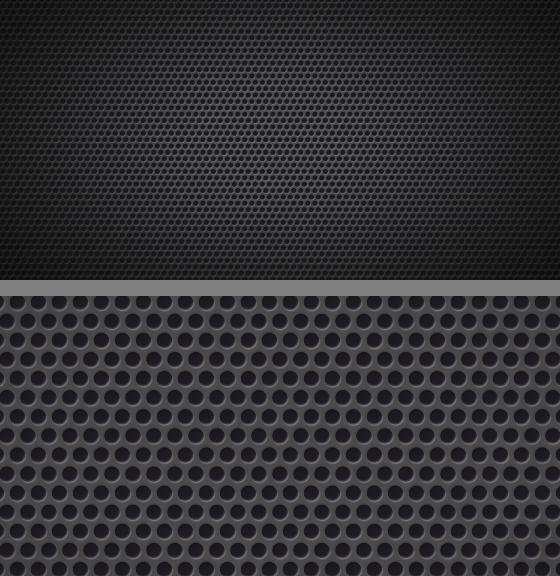
Top: the whole. Bottom: its middle third, enlarged.
Give the GLSL for this texture, as a WebGL 1 fragment shader.

```glsl
precision highp float;
// Dark perforated metal: round holes on a staggered lattice, each with
// a shaded inside and a lit lower rim, under a wide oval glow that fades
// to near black at the left and right edges.

uniform vec2 u_resolution;

#define HOLES_ACROSS 80.0
#define ROWS_DOWN 44.0
#define HOLE_RADIUS 0.365
#define RIM_WIDTH 0.09
#define RIM_GAIN 0.19
#define LIGHT_DIR vec2(0.45, -0.893)
#define GLOW_SCALE vec2(1.8, 1.55)
#define WEAR 0.06

const vec3 PLATE_LIT = vec3(0.295, 0.292, 0.292);
const vec3 PLATE_DARK = vec3(0.092, 0.091, 0.093);
const vec3 HOLE_LIT = vec3(0.114, 0.104, 0.122);
const vec3 HOLE_DARK = vec3(0.052, 0.051, 0.055);

float hash(vec2 p) {
  vec3 q = fract(vec3(p.xyx) * 0.1031);
  q += dot(q, q.yzx + 33.33);
  return fract((q.x + q.y) * q.z);
}

// Centre of the nearest hole: the lattice is two interleaved rectangular grids.
vec2 nearestHole(vec2 p, float rowStep) {
  vec2 cell = vec2(1.0, 2.0 * rowStep);
  vec2 a = floor(p / cell + 0.5) * cell;
  vec2 b = (floor(p / cell) + 0.5) * cell;
  vec2 toA = p - a;
  vec2 toB = p - b;
  return dot(toA, toA) < dot(toB, toB) ? a : b;
}

void main() {
  vec2 uv = gl_FragCoord.xy / u_resolution;
  float pixel = HOLES_ACROSS / u_resolution.x;
  vec2 p = (gl_FragCoord.xy - 0.5 * u_resolution) * pixel;
  float rowStep = u_resolution.y * pixel / ROWS_DOWN;

  // Oval light over the sheet
  float glow = 1.0 - smoothstep(0.15, 1.15, length((uv - 0.5) * GLOW_SCALE));

  // Distance to the hole edge and how far this side faces the lit rim
  vec2 centre = nearestHole(p, rowStep);
  vec2 offset = p - centre;
  float radius = length(offset);
  float edge = radius - HOLE_RADIUS;
  float facing = dot(offset, LIGHT_DIR) / max(radius, 0.001);

  // Plate and hole, with slight wear from hole to hole
  float wear = 1.0 + WEAR * (hash(floor(centre * 2.0 + 300.5)) - 0.5);
  vec3 plate = mix(PLATE_DARK, PLATE_LIT, glow) * wear;
  vec3 hole = mix(HOLE_DARK, HOLE_LIT, sqrt(glow));
  hole *= 1.0 + 0.12 * dot(offset, LIGHT_DIR) / HOLE_RADIUS;

  float cover = smoothstep(-0.5 * pixel, 0.5 * pixel, edge);
  vec3 color = mix(hole, plate, cover);

  // Bright crescent on the lower rim, soft shade on the upper one
  float rim = 1.0 - smoothstep(0.0, RIM_WIDTH + 0.5 * pixel, abs(edge));
  float lit = smoothstep(0.0, 1.0, facing);
  float shade = smoothstep(0.1, 1.0, -facing);
  color += RIM_GAIN * (0.4 + 0.6 * glow) * rim * lit * wear;
  color *= 1.0 - 0.2 * rim * shade;

  gl_FragColor = vec4(color, 1.0);
}
```
